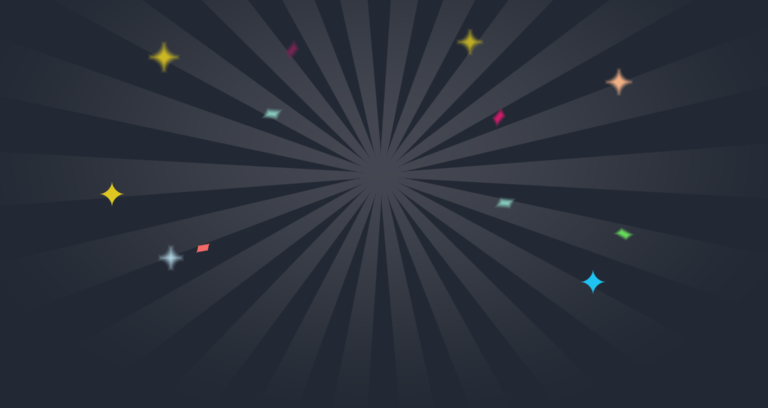
Write a Shadertoy shader that draws this background.

```glsl
// A dark slate sunburst whose pale rays fade outward, with sparkles and confetti.
// Rays come from folding the polar angle around dark wedges; the scattered
// pieces are signed distances, each softened by its own blur width.
#define RAY_COUNT 22.0
#define RAY_TURN 0.0105
#define WEDGE_SLOPE 0.077
#define HUB_RADIUS 0.060
#define BURST_CENTER vec2(0.934, 0.571)
#define GLOW_CENTER vec2(0.934, 0.635)
#define GLOW_RADII vec2(1.08, 0.69)
#define SLATE vec3(0.137, 0.161, 0.204)
#define RAY_COLOR vec3(0.268, 0.280, 0.318)
#define CONFETTI_SIZE vec2(0.0135, 0.0075)

const float TAU = 6.2831853;

// Sparkles: x, y, radius, blur
const vec4 sparkles[6] = vec4[6](
    vec4(0.402, 0.860, 0.031, 0.008), vec4(1.152, 0.897, 0.026, 0.007),
    vec4(1.517, 0.799, 0.028, 0.006), vec4(0.2745, 0.5245, 0.028, 0.0),
    vec4(0.419, 0.368, 0.023, 0.009), vec4(1.4535, 0.309, 0.028, 0.0));
const vec3 sparkleColors[6] = vec3[6](
    vec3(0.80, 0.72, 0.14), vec3(0.75, 0.68, 0.15), vec3(0.95, 0.69, 0.52),
    vec3(0.87, 0.78, 0.13), vec3(0.68, 0.82, 0.88), vec3(0.12, 0.76, 0.94));

// Confetti: x, y, tilt, blur
const vec4 confetti[6] = vec4[6](
    vec4(0.716, 0.877, 0.87, 0.006), vec4(0.667, 0.721, -0.09, 0.006),
    vec4(1.223, 0.713, 0.87, 0.004), vec4(1.238, 0.5025, -0.09, 0.006),
    vec4(1.529, 0.4265, -0.52, 0.004), vec4(0.4975, 0.392, 0.17, 0.0));
const vec3 confettiColors[6] = vec3[6](
    vec3(0.48, 0.14, 0.33), vec3(0.53, 0.80, 0.74), vec3(0.82, 0.10, 0.42),
    vec3(0.53, 0.80, 0.74), vec3(0.40, 0.85, 0.35), vec3(0.95, 0.42, 0.40));

// Coverage of a shape with an edge of the given half width
float cover(float dist, float softness) {
    return 1.0 - smoothstep(-softness, softness, dist);
}

// Four pointed star with sides curved inward
float sparkleDistance(vec2 p, float radius) {
    vec2 q = abs(p);
    float arc = 1.275 * radius - length(q - 1.25 * radius);
    return max(arc, max(q.x, q.y) - radius);
}

// Tilted, slanted strip of paper
float confettiDistance(vec2 p, float tilt) {
    float c = cos(tilt), s = sin(tilt);
    p = vec2(c * p.x + s * p.y, c * p.y - s * p.x);
    p.x -= 0.4 * p.y;
    vec2 edge = abs(p) - CONFETTI_SIZE;
    return max(edge.x, edge.y);
}

// One dark wedge, repeated around the burst, starting outside the hub
float wedgeDistance(vec2 p) {
    float period = TAU / RAY_COUNT;
    float angle = mod(atan(p.y, p.x) - RAY_TURN, period) - 0.5 * period;
    vec2 local = length(p) * vec2(cos(angle), abs(sin(angle)));
    return local.y - WEDGE_SLOPE * (local.x - HUB_RADIUS);
}

void mainImage(out vec4 fragColor, in vec2 fragCoord) {
    vec2 p = fragCoord / iResolution.y;
    float pixel = 1.0 / iResolution.y;

    // Fading rays
    float glow = 1.0 - smoothstep(0.0, 1.05, length((p - GLOW_CENTER) / GLOW_RADII));
    float ray = 1.0 - cover(wedgeDistance(p - BURST_CENTER), pixel);
    vec3 color = mix(SLATE, RAY_COLOR, ray * glow);

    // Scattered pieces
    for (int i = 0; i < 6; i++) {
        vec4 star = sparkles[i];
        float starCover = cover(sparkleDistance(p - star.xy, star.z), star.w + pixel);
        color = mix(color, sparkleColors[i], starCover);

        vec4 paper = confetti[i];
        float paperCover = cover(confettiDistance(p - paper.xy, paper.z), paper.w + pixel);
        color = mix(color, confettiColors[i], paperCover);
    }
    fragColor = vec4(color, 1.0);
}
```
